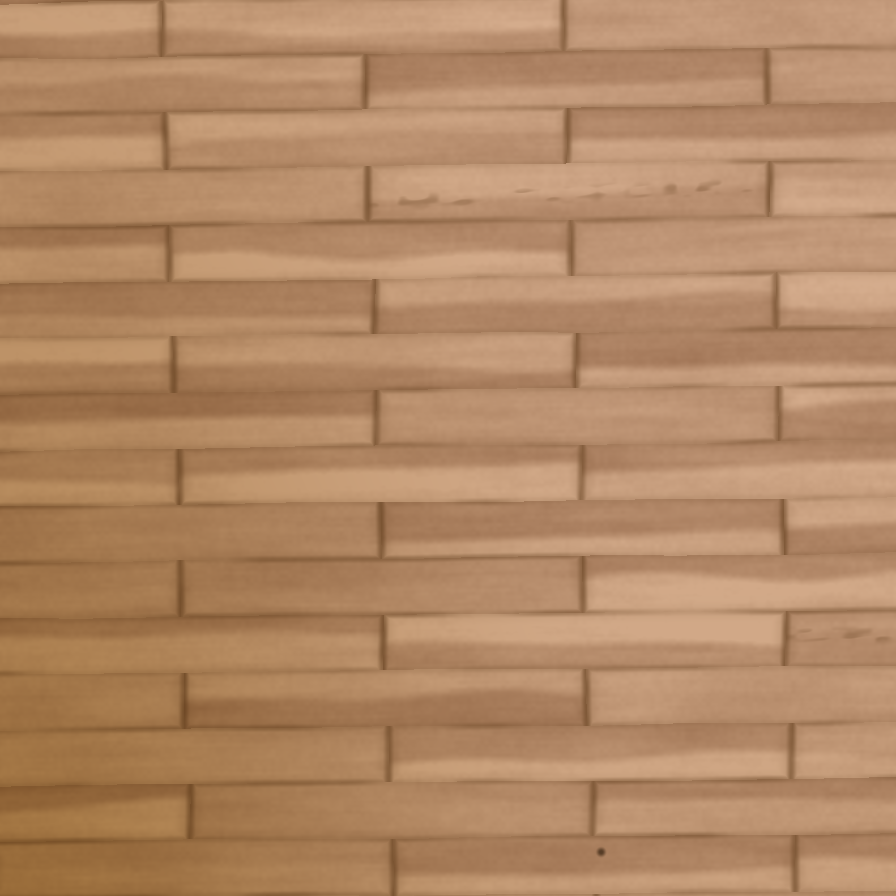
Reproduce this texture procedurally as a three.js fragment shader.

```glsl
// Strip-wood parquet: sixteen slightly tilted courses of half-offset staves.
// Each stave is split lengthwise into paler and darker wood by a wavy line;
// noise adds grain and flecks, soft broken bands draw seams and butt joints.

#define ROW_PITCH 0.0624
#define STAVE_LENGTH 0.4485
#define FIRST_JOINT 0.182
#define JOINT_DRIFT 0.0021
#define ROW_TILT 0.0145
#define GRAIN_AMOUNT 0.22
#define FLECK_CHANCE 0.22
#define SEAM_STRENGTH 0.42
#define PALE_WOOD vec3(0.828, 0.670, 0.548)
#define DARK_WOOD vec3(0.655, 0.485, 0.365)
#define JOINT_COLOR vec3(0.450, 0.305, 0.175)
#define SHADE_TINT vec3(0.815, 0.745, 0.550)

varying vec2 vUv;

float hash(vec2 p) {
  vec3 q = fract(p.xyx * 0.1031);
  q += dot(q, q.yzx + 33.33);
  return fract((q.x + q.y) * q.z);
}

float noise(vec2 p) {
  vec2 cell = floor(p);
  vec2 f = fract(p);
  f = f * f * (3.0 - 2.0 * f);
  return mix(mix(hash(cell), hash(cell + vec2(1.0, 0.0)), f.x),
             mix(hash(cell + vec2(0.0, 1.0)), hash(cell + 1.0), f.x), f.y);
}

// Falls from 1 inside the core to 0 at the outer edge of a line
float band(float dist, float core, float edge) {
  return 1.0 - smoothstep(core, edge, dist);
}

void main() {
  vec2 pos = vec2(vUv.x, 1.0 - vUv.y);

  // Stave layout, counted from the top, with slight hand-laid wobble
  float bow = (noise(pos * vec2(9.0, 16.0)) - 0.5) * 0.0025;
  float tilt = ROW_TILT * pos.x * (1.0 - 0.4 * pos.y);
  float rowCoord = (pos.y + tilt + bow - 0.004) / ROW_PITCH;
  float row = floor(rowCoord);
  float across = rowCoord - row;
  float joint = FIRST_JOINT + JOINT_DRIFT * row + (hash(vec2(row, 5.0)) - 0.5) * 0.004;
  float staveCoord = (pos.x + bow - joint) / STAVE_LENGTH - 0.5 * mod(row, 2.0);
  float along = fract(staveCoord);
  vec2 stave = vec2(floor(staveCoord) + 20.0, row + 20.0);
  float seed = hash(stave);
  float side = hash(stave + 31.7);
  float offset = seed * 57.0;

  // Lengthwise split between two tones of wood
  float slope = (hash(stave + 11.3) - 0.5) * 0.35;
  float wave = (noise(vec2(along * 3.0 + offset, row)) - 0.5) * 0.22;
  float split = mix(0.36, 0.64, hash(stave + 71.9)) + slope * (along - 0.5) + wave;
  float contrast = mix(0.06, 0.66, smoothstep(0.1, 0.8, hash(stave + 47.1)));
  float lower = smoothstep(-0.11, 0.11, across - split) - 0.5;
  float tone = 0.60 + (seed - 0.5) * 0.34;
  tone += lower * contrast * (side < 0.62 ? 1.0 : -1.0);

  // Long grain, cloudy patches and fine mottling
  float strands = noise(vec2(pos.x * 7.0 + offset, rowCoord * 6.0 + wave * 8.0));
  float fibers = noise(vec2(pos.x * 24.0 + offset, rowCoord * 17.0));
  float clouds = noise(pos * vec2(11.0, 26.0) + offset);
  float mottle = noise(pos * 210.0) + noise(pos * 105.0 + 13.0) - 1.0;
  tone += (strands - 0.5) * GRAIN_AMOUNT + (fibers - 0.5) * GRAIN_AMOUNT * 0.35;
  tone += (clouds - 0.5) * 0.22 + mottle * 0.09;
  vec3 color = mix(DARK_WOOD, PALE_WOOD, clamp(tone, -0.15, 1.05));

  // Small faint flecks following the split on a few staves
  float flecked = step(hash(stave + 91.3), FLECK_CHANCE);
  float fleck = smoothstep(0.55, 0.90, noise(vec2(pos.x * 60.0, rowCoord * 10.0 + pos.x * 14.0)));
  fleck *= flecked * band(abs(across - split), 0.02, 0.20);
  color = mix(color, JOINT_COLOR, fleck * 0.35);

  // Faint broken seams between courses, soft dark joints at stave ends
  float seamDist = min(across, 1.0 - across) * ROW_PITCH;
  float jointDist = min(along, 1.0 - along) * STAVE_LENGTH;
  float wear = noise(vec2(pos.x * 13.0, floor(rowCoord + 0.5) * 3.7));
  float nearJoint = band(jointDist, 0.005, 0.06);
  float broken = 0.18 + 0.82 * smoothstep(0.25, 0.95, wear);
  float seam = band(seamDist, 0.0, 0.0058) * (broken * SEAM_STRENGTH + 0.08 * nearJoint);
  seam += band(seamDist, 0.0, 0.014) * 0.08;
  float jointWear = 0.65 + 0.35 * noise(vec2(rowCoord * 3.0, stave.x));
  float butt = band(jointDist, 0.0, 0.0075) * 0.62 * jointWear;
  butt += band(jointDist, 0.0, 0.019) * 0.16;
  color = mix(color, JOINT_COLOR, clamp(max(seam, butt), 0.0, 0.8));

  // One small pin knot near the bottom
  float knot = band(length(pos - vec2(0.671, 0.951)), 0.001, 0.007);
  color = mix(color, JOINT_COLOR * 0.6, knot * 0.8);

  // Warm shade gathering toward the lower left
  float shade = (1.0 - smoothstep(-0.05, 0.72, pos.x)) * mix(0.32, 1.0, pos.y);
  shade += 0.22 * pos.y * pos.y;
  color *= mix(vec3(1.0), SHADE_TINT, shade);

  gl_FragColor = vec4(color, 1.0);
}
```
